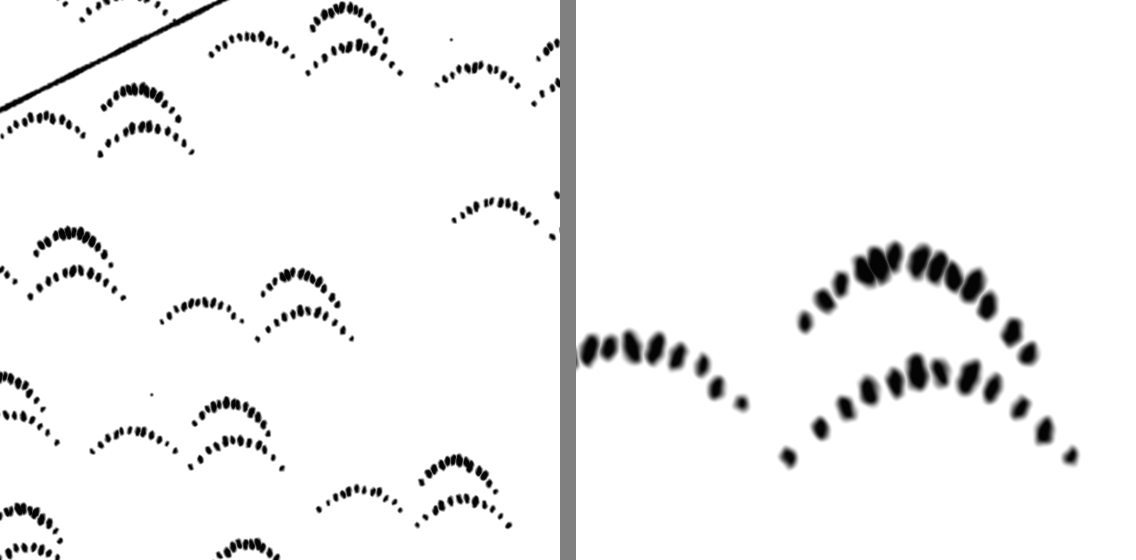
Left: the whole. Right: its middle third, enlarged.
A WebGL 2 fragment shader for this pattern:

```glsl
#version 300 es
precision highp float;
// Sparse black ink on white: clusters of three arched rows of small upright dabs,
// set along wavy columns with one lane left empty, plus one slanted ink line and
// two stray specks. Shapes are distances joined by min() and softened at the edge.
uniform vec2 u_resolution;
out vec4 outColor;

const vec3 PAPER = vec3(1.0);
const vec3 INK = vec3(0.015);

float hash(vec2 p) {
    return fract(sin(dot(p, vec2(127.1, 311.7))) * 43758.55);
}

// Layered sines that roughen every outline.
vec2 roughness(vec2 p) {
    return 0.0005 * sin(p.yx * 330.0 + 3.0 * sin(p * 170.0))
         + 0.0002 * sin(p.yx * 690.0 + p * 290.0);
}

float ellipseDistance(vec2 p, vec2 radii) {
    float k = length(p / radii);
    return k * (k - 1.0) / max(length(p / (radii * radii)), 1e-4);
}

float segmentDistance(vec2 p, vec2 a, vec2 b) {
    vec2 pa = p - a, ba = b - a;
    return length(pa - ba * clamp(dot(pa, ba) / dot(ba, ba), 0.0, 1.0));
}

// A row of dabs along a parabola; they swell at the top and fan outwards.
float dabArc(vec2 p, float halfWidth, float height, float tilt, float count, float weight, float seed) {
    float d = 1.0;
    for (float i = 0.0; i < count; i++) {
        float t = 2.0 * i / (count - 1.0) - 1.0;
        vec2 key = vec2(i, seed);
        float r1 = hash(key), r2 = hash(key + 17.3), r3 = hash(key + 41.9);
        vec2 centre = vec2(t * halfWidth, -height * t * t + tilt * t);
        centre += (vec2(r1, r2) - 0.5) * 0.005;
        vec2 up = normalize(vec2(0.5 * t + 0.7 * (r3 - 0.5), 1.0));
        vec2 q = p - centre;
        q = vec2(dot(q, vec2(up.y, -up.x)), dot(q, up));
        float swell = 1.0 - t * t;
        vec2 radii = mix(vec2(0.0040, 0.0054), vec2(0.0053, 0.0095), swell);
        radii *= weight * mix(0.8, 1.15, hash(key + 73.1));
        d = min(d, ellipseDistance(q, radii));
    }
    return d;
}

// Two stacked arcs with a flatter one to their left.
float cluster(vec2 p, float seed) {
    float weight = mix(0.95, 1.08, hash(vec2(seed, 5.0)));
    float lower = dabArc(p, 0.082, 0.048, 0.0, 12.0, weight, seed);
    float upper = dabArc(p - vec2(-0.008, 0.067), 0.066, 0.046, -0.010, 13.0, weight * 1.1, seed + 1.7);
    float side = dabArc(p - vec2(-0.184, 0.017), 0.073, 0.035, 0.0, 12.0, weight * 0.92, seed + 3.1);
    return min(lower, min(upper, side));
}

float clusterField(vec2 p) {
    float d = 1.0;
    for (float j = -1.0; j <= 3.0; j++) {
        for (float i = -4.0; i <= 4.0; i++) {
            // A diagonal lane through the right-hand columns stays empty.
            if (j > 0.5 && abs(i - j + 2.0) < 0.5) continue;
            vec2 anchor = vec2(0.139, 0.517) + vec2(0.0, -0.243) * i + vec2(0.405, -0.075) * j;
            anchor += vec2(-0.13, 0.015) * sin(vec2(1.2 * i, 5.0 * i + 3.0 * j));
            vec2 q = p - anchor;
            if (any(greaterThan(abs(q - vec2(-0.09, 0.015)), vec2(0.21, 0.12)))) continue;
            d = min(d, cluster(q, i * 7.0 + j * 31.0));
        }
    }
    return d;
}

void main() {
    vec2 p = gl_FragCoord.xy / u_resolution.y;
    vec2 rough = p + roughness(p);

    float d = clusterField(rough);

    // Slanted line with a slightly uneven width.
    float lineWidth = 0.0047 + 0.0007 * sin(p.x * 61.0);
    d = min(d, segmentDistance(rough, vec2(-0.04, 0.783), vec2(0.44, 1.021)) - lineWidth);

    // Stray specks.
    for (float k = 0.0; k < 2.0; k++) {
        d = min(d, length(p - vec2(0.271, 0.295) - k * vec2(0.535, 0.634)) - 0.0022);
    }

    float softness = max(0.0031, 0.8 / u_resolution.y);
    outColor = vec4(mix(INK, PAPER, smoothstep(-softness, softness, d)), 1.0);
}
```
